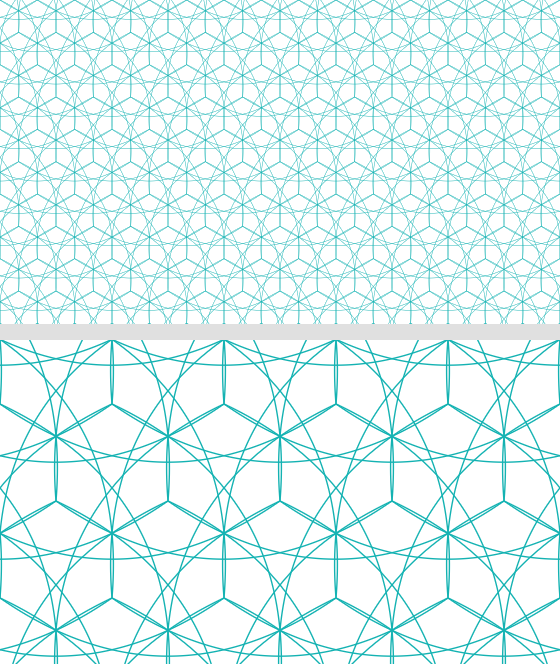
Top: the whole. Bottom: its middle third, enlarged.
Write a Shadertoy shader that draws this pattern.

```glsl
// Lattice of overlapping curved triangles drawn in thin teal lines on white.

const float REPEATS_ACROSS = 15.0;
const float LINE_WIDTH = 0.0125;                  // in lattice units
const vec3 PAPER = vec3(1.0);
const vec3 INK = vec3(0.08, 0.70, 0.70);

const float ROW_HEIGHT = 0.8660254;               // sqrt(3) / 2
const float PEAK_RISE = 0.2886751;                // hub row to the peak row above
const float BEND = 0.8 * PEAK_RISE;               // parabola through hubs and peaks
const float HALF_SPAN = 1.5;                      // bottom of an arc to its end
const vec2 HUB = vec2(0.5, -PEAK_RISE);           // measured from the top left corner

// Share of a pixel covered by a line whose centre is dist away
float lineCoverage(float dist, float pixel) {
    float halfLine = 0.5 * LINE_WIDTH;
    float halfPixel = 0.5 * pixel;
    float overlap = min(halfPixel, dist + halfLine) - max(-halfPixel, dist - halfLine);
    return max(overlap, 0.0) / pixel;
}

// Light left after one family of upward-curving arcs, one arc per lattice point
float arcFamily(vec2 p, float pixel) {
    float margin = LINE_WIDTH + pixel;
    float row = floor((p.y + BEND + margin) / ROW_HEIGHT);
    float y = p.y + BEND - row * ROW_HEIGHT;
    float x = fract(p.x - 0.5 * row + 0.5) - 0.5;

    float clear = 1.0;
    for (int i = -1; i <= 1; i++) {
        float u = x + float(i);
        float slope = 2.0 * BEND * u;
        float dist = (y - BEND * u * u) / sqrt(1.0 + slope * slope);
        float inside = step(abs(u), HALF_SPAN);
        clear *= 1.0 - inside * lineCoverage(abs(dist), pixel);
    }
    return clear;
}

void mainImage(out vec4 fragColor, in vec2 fragCoord) {
    float pixel = REPEATS_ACROSS / iResolution.x;
    vec2 p = (fragCoord - vec2(0.0, iResolution.y)) * pixel - HUB;

    // Three sides of the triangles, a third of a turn apart about a hub
    mat2 thirdTurn = mat2(-0.5, ROW_HEIGHT, -ROW_HEIGHT, -0.5);
    float clear = 1.0;
    for (int side = 0; side < 3; side++) {
        clear *= arcFamily(p, pixel);
        p = thirdTurn * p;
    }

    fragColor = vec4(mix(INK, PAPER, clear), 1.0);
}
```
